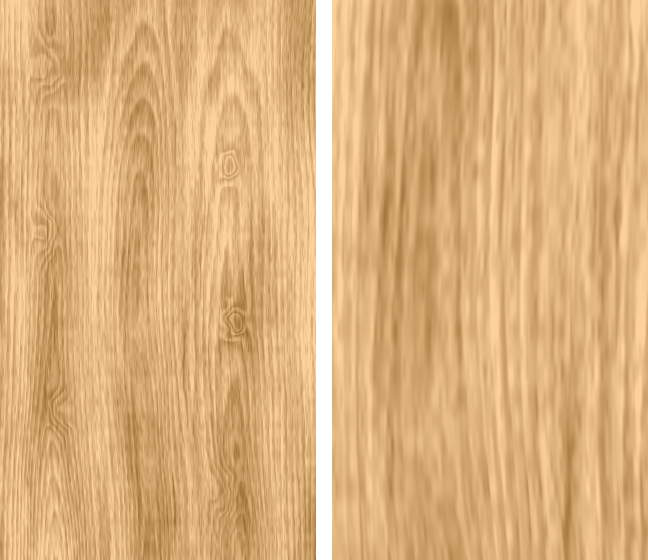
Left, the full canvas; right, a detail of the centre.
This texture is drawn by a WebGL 2 fragment shader. Its source:

```glsl
#version 300 es
precision highp float;
// Pale oak board: upright grain, pointed arches, knots, pores and dark checks.

uniform vec2 u_resolution;
out vec4 fragColor;

const vec3 DEEP = vec3(0.63, 0.45, 0.23);
const vec3 PALE = vec3(0.97, 0.80, 0.585);
const float RINGS_PER_WIDTH = 52.0;

float hash(vec2 p) {
    return fract(sin(dot(p, vec2(127.1, 311.7))) * 43758.5453);
}

float noise(vec2 p) {
    vec2 i = floor(p), f = fract(p);
    f = f * f * (3.0 - 2.0 * f);
    float low = mix(hash(i), hash(i + vec2(1.0, 0.0)), f.x);
    float high = mix(hash(i + vec2(0.0, 1.0)), hash(i + vec2(1.0)), f.x);
    return mix(low, high, f.y);
}

float fbm(vec2 p) {
    return 0.6 * noise(p) + 0.3 * noise(p * 2.1 + 17.0) + 0.1 * noise(p * 4.3 + 41.0);
}

// Sideways drift that makes the grain wander
float drift(vec2 p) {
    return 0.07 * (noise(p * vec2(2.5, 1.3) + 5.0) - 0.5)
         + 0.014 * (noise(p * vec2(8.0, 3.5) + 23.0) - 0.5);
}

// Ring count around three upright hearts, bulging into long arches
float heartRings(vec2 p) {
    float blend = 0.0, arch = 0.0;
    for (int i = 0; i < 3; i++) {
        float id = float(i);
        float dx = p.x - 0.18 - 0.28 * id;
        blend += exp(-30.0 * sqrt(dx * dx + 0.0012));
        float rise = 4.2 * (p.y - 0.9) + 6.0 * (noise(vec2(id * 7.3, p.y * 1.7)) - 0.5);
        arch += rise * exp(-dx * dx / 0.006);
    }
    return arch - RINGS_PER_WIDTH * log(blend) / 30.0;
}

// x: extra rings around the knots, y: their darkness
vec2 knots(vec2 p) {
    vec2 sum = vec2(0.0);
    vec2 swirl = vec2(noise(p * 30.0), noise(p * 30.0 + 70.0)) - 0.5;
    for (int i = 0; i < 6; i++) {
        float id = float(i);
        vec2 center = vec2(mix(0.74, 0.18, mod(id, 2.0)), 0.2 + 0.27 * id);
        center += 0.08 * (vec2(hash(vec2(id, 3.0)), hash(vec2(id, 8.0))) - 0.5);
        float size = mix(0.7, 1.3, hash(vec2(id, 5.0)));
        vec2 q = (p + 0.02 * swirl - center) / (size * vec2(0.036, 0.07));
        float bump = exp(-dot(q, q));
        float halo = exp(-0.2 * dot(q, q));
        sum += vec2(3.0 * bump, halo * mix(0.1, 0.38, hash(vec2(id, 11.0))));
    }
    return sum;
}

// Thin tapering checks
float checks(vec2 p) {
    float mask = 0.0;
    for (int i = 0; i < 3; i++) {
        float id = float(i);
        vec2 q = p - vec2(0.54 + 0.06 * id, 0.15 + 0.43 * id);
        float span = mix(0.12, 0.22, hash(vec2(id, 31.0)));
        float taper = max(1.0 - q.y * q.y / (span * span), 0.0);
        float wobble = 0.008 * (noise(vec2(id * 9.0, p.y * 18.0)) - 0.5);
        float width = 0.008 * taper + 0.0005;
        float line = 1.0 - smoothstep(0.0, width, abs(q.x + wobble - 0.03 * q.y));
        mask = max(mask, line * sqrt(taper) * (0.5 + 0.5 * noise(p * vec2(90.0, 22.0))));
    }
    return mask;
}

// Slow darkening through each ring, then a quick return to pale
float ringProfile(float phase) {
    float s = fract(phase);
    float sharpness = 1.0 - smoothstep(0.35, 0.9, fwidth(phase));
    float late = smoothstep(0.0, 0.75, s) - smoothstep(0.78, 1.0, s);
    return mix(0.52, late, sharpness);
}

// Slow light and dark: upright bands, patches and groups of rings
float broadShade(vec2 grain, float phase) {
    float bands = noise(vec2(grain.x * 10.0 + 3.0, grain.y * 0.5));
    float patches = fbm(grain * vec2(6.0, 1.0) + 2.0);
    float groups = noise(vec2(phase * 0.3, grain.y * 0.8));
    float stain = smoothstep(0.5, 0.85, fbm(grain * vec2(7.0, 1.7) + 37.0));
    return 0.4 * (bands - 0.5) + 0.75 * (patches - 0.5) + 0.4 * (groups - 0.5) - 0.4 * stain;
}

void main() {
    vec2 p = gl_FragCoord.xy / u_resolution.x;
    vec2 grain = vec2(p.x + drift(p), p.y);

    vec2 knot = knots(grain);
    float phase = heartRings(grain) + knot.x
                + 0.8 * (noise(grain * vec2(26.0, 3.0)) - 0.5)
                + 0.12 * (noise(grain * vec2(110.0, 14.0)) - 0.5);

    float tone = 0.99 + broadShade(grain, phase);

    // Growth rings of uneven strength
    float strength = mix(0.14, 0.4, noise(grain * vec2(6.0, 1.5) + 60.0));
    tone -= strength * ringProfile(phase);

    // Long fibres and short pores
    tone += 0.28 * (noise(grain * vec2(200.0, 6.0)) - 0.5);
    tone += 0.34 * (noise(grain * vec2(290.0, 42.0) + 90.0) - 0.5);
    float pore = noise(grain * vec2(220.0, 24.0) + 130.0);
    tone -= 0.16 * smoothstep(0.68, 0.95, pore);

    tone -= knot.y + 0.5 * checks(grain);
    fragColor = vec4(mix(DEEP, PALE, clamp(tone, -0.1, 1.06)), 1.0);
}
```
